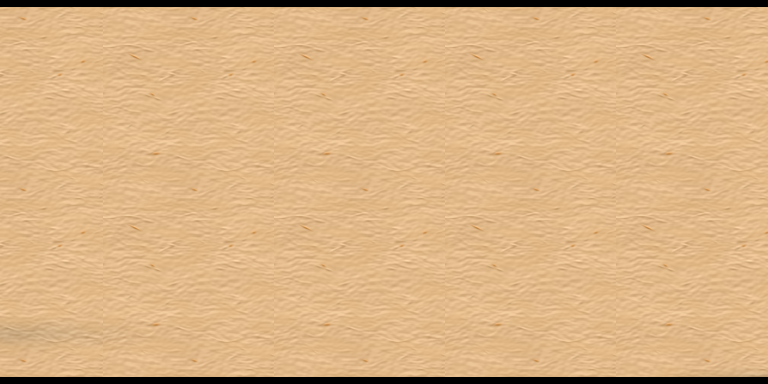
This texture is drawn by a Shadertoy shader. Its source:

```glsl
// Tan handmade paper: a fibrous, flecked tile repeated between two black bars.

const float TILE_SIZE = 0.4453;               // tile side, in canvas heights
const vec2 TILE_ORIGIN = vec2(0.268, 0.982);  // a tile's upper left corner
const float BAR_HEIGHT = 0.0185;
const int FLECK_COUNT = 30;

const vec3 PAPER_LIT = vec3(0.918, 0.762, 0.580);
const vec3 PAPER_SHADE = vec3(0.840, 0.680, 0.495);
const vec3 PAPER_WARM = vec3(0.875, 0.705, 0.490);
const vec3 FLECK_ORANGE = vec3(0.80, 0.53, 0.24);
const vec3 FLECK_GREY = vec3(0.66, 0.53, 0.38);
const vec3 STAIN_TINT = vec3(0.89, 0.91, 0.93);

vec2 hash2(vec2 p) {
    vec3 q = fract(p.xyx * vec3(0.1031, 0.1030, 0.0973));
    q += dot(q, q.yzx + 33.33);
    return fract((q.xx + q.yz) * q.zy);
}

// Dot product of a lattice point's gradient with the offset from it.
float cornerSlope(vec2 cell, vec2 offset, float rows) {
    cell.y = mod(cell.y, rows);
    float angle = 6.28319 * hash2(cell + rows * 3.0 + 7.0).x;
    return dot(vec2(cos(angle), sin(angle)), offset);
}

// Gradient noise that wraps vertically; it is left open at the side seams.
float noise(vec2 uv, vec2 cells) {
    vec2 p = uv * cells;
    vec2 i = floor(p), f = p - i;
    vec2 w = f * f * f * (f * (f * 6.0 - 15.0) + 10.0);
    vec2 e = vec2(1.0, 0.0);
    float low = mix(cornerSlope(i, f, cells.y),
                    cornerSlope(i + e.xy, f - e.xy, cells.y), w.x);
    float high = mix(cornerSlope(i + e.yx, f - e.yx, cells.y),
                     cornerSlope(i + e.xx, f - e.xx, cells.y), w.x);
    return mix(low, high, w.y);
}

// Surface height: flat-lying grain plus sparse thin creases.
float relief(vec2 uv) {
    vec2 bent = uv + vec2(0.0, 0.035 * noise(uv, vec2(4.0, 5.0)));
    float grain = 0.50 * noise(bent, vec2(13.0, 34.0))
                + 0.42 * noise(bent, vec2(28.0, 55.0));
    float ridge = 1.0 - smoothstep(0.0, 0.13, abs(noise(bent, vec2(5.0, 13.0))));
    float patches = smoothstep(0.08, 0.36, noise(uv, vec2(6.0, 11.0)));
    return grain + 0.34 * ridge * patches;
}

// Light from above: positive on slopes that face up.
float emboss(vec2 uv) {
    return relief(uv) - relief(uv + vec2(-0.003, 0.008));
}

// Small raised bits of pulp, some orange, each with a shadow below.
vec3 addFlecks(vec3 color, vec2 uv) {
    for (int i = 0; i < FLECK_COUNT; i++) {
        float id = float(i);
        vec2 kind = hash2(vec2(id, 91.0));
        vec2 d = uv - hash2(vec2(id, 17.0));
        d -= round(d);
        d.y -= d.x * (kind.x - 0.5);
        vec2 size = mix(vec2(0.010, 0.006), vec2(0.028, 0.010), kind.yx * kind.y);
        vec2 s = d / size;
        float bump = exp(-dot(s, s));
        bool orange = i % 5 == 0;
        vec3 tint = orange ? FLECK_ORANGE : FLECK_GREY;
        color = mix(color, tint, bump * (orange ? 0.75 : 0.25 * kind.x));
        color += 0.16 * bump * s.y * (0.4 + kind.y);
    }
    return color;
}

vec3 paper(vec2 uv) {
    float clouds = noise(uv, vec2(3.0, 7.0)) + 0.5 * noise(uv, vec2(6.0, 17.0));
    float warmth = smoothstep(-0.15, 0.40, noise(uv + 0.37, vec2(5.0, 12.0)));
    float tone = 0.60 + 0.40 * clouds + 2.5 * emboss(uv);
    vec3 color = mix(PAPER_SHADE, PAPER_LIT, clamp(tone, -0.9, 1.5));
    return addFlecks(mix(color, PAPER_WARM, 0.45 * warmth), uv);
}

// Soft elliptical smudge.
float smudge(vec2 p, vec2 center, vec2 radius) {
    vec2 d = (p - center) / radius;
    return exp(-dot(d, d));
}

void mainImage(out vec4 fragColor, in vec2 fragCoord) {
    vec2 p = fragCoord / iResolution.y;
    float aspect = iResolution.x / iResolution.y;
    float pixel = 1.0 / iResolution.y;

    vec3 color = paper(fract((p - TILE_ORIGIN) / TILE_SIZE));

    // Wear that does not repeat: greyish stains near the lower corners
    float stain = 0.8 * smudge(p, vec2(0.03, 0.130), vec2(0.22, 0.030))
                + smudge(p, vec2(aspect, 0.015), vec2(0.18, 0.018));
    color *= mix(vec3(1.0), STAIN_TINT, stain);

    // Black bars along the top and bottom
    float edge = min(p.y, 1.0 - p.y) - BAR_HEIGHT;
    color *= smoothstep(-0.5 * pixel, 0.5 * pixel, edge);

    fragColor = vec4(clamp(color, 0.0, 1.0), 1.0);
}
```
